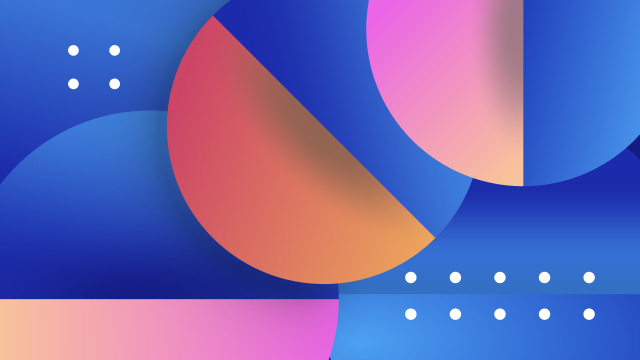
Write a WebGL 1 fragment shader that draws this background.

```glsl
precision highp float;
uniform vec2 u_resolution;

const vec3 NAVY = vec3(0.08, 0.11, 0.51);
const vec3 INDIGO = vec3(0.11, 0.17, 0.67);
const vec3 AZURE = vec3(0.25, 0.51, 0.87);
const vec3 SKY = vec3(0.30, 0.63, 0.95);
const vec3 PEACH = vec3(0.97, 0.76, 0.61);
const vec3 MAGENTA = vec3(0.92, 0.40, 0.90);

// Antialiased coverage of a signed distance in canvas heights
float fill(float d) {
  return clamp(0.5 - d * u_resolution.y, 0.0, 1.0);
}

vec3 ramp(vec3 a, vec3 b, float t) {
  return mix(a, b, clamp(t, 0.0, 1.0));
}

// Soft elliptical shade lying against a straight cut
float cutShade(float across, float along, vec2 size) {
  return 1.0 - smoothstep(0.2, 1.0, length(vec2(across, along) / size));
}

float dotGrid(vec2 p, vec2 origin, vec2 gap, vec2 count, float radius) {
  vec2 cell = clamp(floor((p - origin) / gap + 0.5), vec2(0.0), count - 1.0);
  return length(p - origin - cell * gap) - radius;
}

void main() {
  vec2 p = gl_FragCoord.xy / u_resolution.y;

  // Backdrop, with navy behind the right side
  vec3 color = ramp(INDIGO, vec3(0.23, 0.46, 0.84), (p.y + 0.3 * p.x - 0.53) * 2.0);
  color = mix(color, NAVY, smoothstep(0.7, 0.9, p.x));

  // Lower right disc, split level
  float pool = length(p - vec2(1.41, 0.183)) - 0.524;
  vec3 upper = mix(vec3(0.21, 0.44, 0.83), INDIGO, smoothstep(0.28, 0.49, p.y));
  upper = mix(vec3(0.20, 0.44, 0.77), upper, smoothstep(0.18, 0.31, p.y));
  vec3 lower = ramp(SKY, vec3(0.15, 0.31, 0.77), length((p - vec2(1.0, 0.05)) * vec2(1.25, 2.5)));
  color = mix(color, mix(upper, lower, fill(p.y - 0.183)), fill(pool));

  // Lower left disc: blue dome over a pink bowl
  float dome = length(p - vec2(0.417, 0.169)) - 0.524;
  upper = mix(INDIGO, AZURE, smoothstep(0.23, 0.78, p.y + 0.2 * p.x));
  vec2 pit = (p - vec2(0.38, 0.17)) * vec2(3.2, 8.0);
  upper = mix(upper, NAVY, 0.9 * exp(-dot(pit, pit)));
  lower = ramp(PEACH, MAGENTA, p.x / 0.93);
  color = mix(color, mix(upper, lower, fill(p.y - 0.169)), fill(dome));

  // Shadow thrown down and left by the central disc
  float shadowGap = max(length(p - vec2(0.88, 0.628)) - 0.437, 0.0);
  color *= 1.0 - 0.25 * exp(-shadowGap * 14.0) * (1.0 - smoothstep(0.8, 1.05, p.x));

  // Central disc, cut along its diagonal
  vec2 q = (p - vec2(0.9005, 0.648)) / 0.437;
  float across = -(q.x + q.y) * 0.7071;
  float along = (q.x - q.y) * 0.7071;
  vec3 blue = mix(INDIGO, AZURE, smoothstep(-0.35, 1.0, q.x + 0.25 * q.y));
  vec3 coral = ramp(vec3(0.80, 0.27, 0.40), vec3(0.93, 0.66, 0.36), 0.5 + 0.5 * q.x - 0.18 * q.y);
  coral = mix(coral, vec3(0.53, 0.38, 0.31), 0.85 * cutShade(across, along, vec2(0.42, 0.98)));
  color = mix(color, mix(blue, coral, fill(-across * 0.437)), fill((length(q) - 1.0) * 0.437));

  // Upper right disc, cut upright
  q = (p - vec2(1.4537, 0.919)) / 0.4363;
  blue = ramp(vec3(0.13, 0.26, 0.74), vec3(0.28, 0.58, 0.92), 1.1 * q.x - 0.25 * q.y);
  vec3 pink = ramp(PEACH, MAGENTA, 0.46 + 0.55 * (q.y - q.x));
  pink = mix(pink, vec3(0.58, 0.46, 0.49), 0.85 * cutShade(q.x, q.y, vec2(0.36, 0.85)));
  color = mix(color, mix(blue, pink, fill(q.x * 0.4363)), fill((length(q) - 1.0) * 0.4363));

  // White dot grids
  float dots = dotGrid(p, vec2(0.204, 0.767), vec2(0.1145, 0.093), vec2(2.0), 0.0148);
  dots = min(dots, dotGrid(p, vec2(1.1412, 0.1273), vec2(0.1238, 0.1019), vec2(5.0, 2.0), 0.0158));
  color = mix(color, vec3(1.0), fill(dots));

  gl_FragColor = vec4(color, 1.0);
}
```
